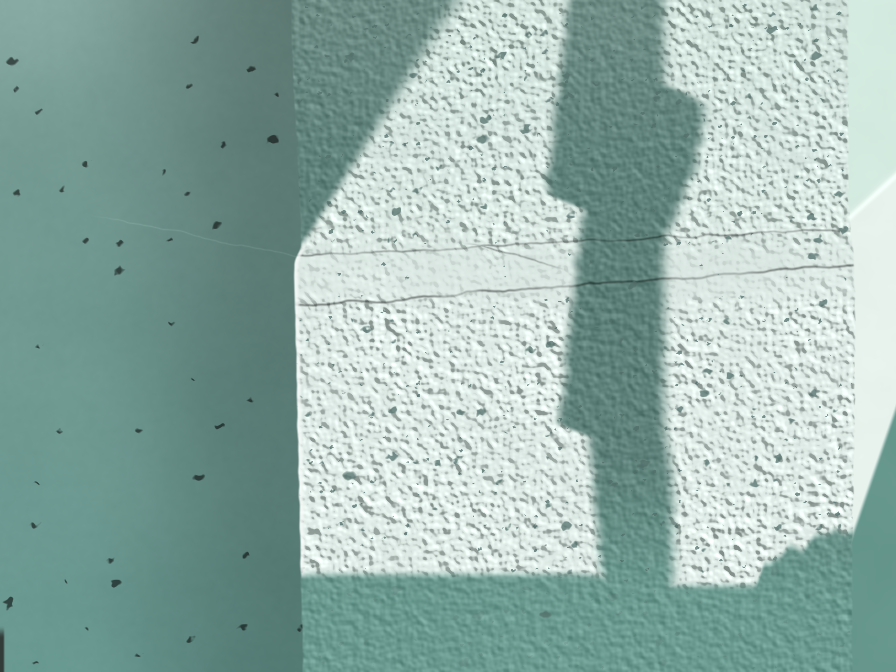
A WebGL 1 fragment shader for this texture:

```glsl
precision highp float;
uniform vec2 u_resolution;

vec2 hash2(vec2 p) {
  p = vec2(dot(p, vec2(127.1, 311.7)), dot(p, vec2(269.5, 183.3)));
  return fract(sin(p) * 43758.55) * 2.0 - 1.0;
}

float gradientNoise(vec2 p) {
  vec2 i = floor(p), f = fract(p);
  vec2 w = f * f * f * (f * (f * 6.0 - 15.0) + 10.0);
  vec2 e = vec2(0.0, 1.0);
  float a = dot(hash2(i), f);
  float b = dot(hash2(i + e.yx), f - e.yx);
  float c = dot(hash2(i + e.xy), f - e.xy);
  float d = dot(hash2(i + e.yy), f - e.yy);
  return mix(mix(a, b, w.x), mix(c, d, w.x), w.y);
}

float fbm(vec2 p) {
  float sum = 0.0, amp = 0.5;
  for (int i = 0; i < 4; i++) {
    sum += amp * gradientNoise(p);
    p = p * 2.03 + 7.3;
    amp *= 0.5;
  }
  return sum;
}

float plaster(vec2 p) {
  return 0.6 * gradientNoise(p * 62.0) + 0.4 * gradientNoise(p * 125.0 + 3.7);
}

// Coverage on the low side of a boundary, softened over width
float below(float v, float edge, float width) {
  return 1.0 - smoothstep(edge - width, edge + width, v);
}

float ramp(float v, float start, float end) {
  return clamp((v - start) / (end - start), 0.0, 1.0);
}

float chip(vec2 p, vec2 center, float radius) {
  vec2 d = (p - center) * vec2(0.8, 1.1);
  return below(length(d) + 0.004 * gradientNoise(p * 150.0), radius, 0.002);
}

// Randomly sized pits, one per grid cell
float pits(vec2 p, float scale, float density) {
  vec2 q = p * scale + 0.25 * gradientNoise(p * scale * 4.0);
  vec2 id = floor(q), r = hash2(id), s = hash2(id + 41.0);
  float radius = mix(0.06, 0.2, s.y * s.y);
  float d = length((fract(q) - 0.5 - 0.25 * r) * vec2(0.85, 1.15));
  return below(d, radius, 0.05) * step(s.x * 0.5 + 0.5, density);
}

float crack(vec2 p, float height, float width) {
  float wobble = 0.016 * fbm(vec2(p.x * 13.0, height * 9.0));
  return below(abs(p.y - height - wobble), width, 0.002);
}

// Tall shadow with torn, leaf-like sides
float postShadow(vec2 p) {
  float y = p.y;
  float upper = mix(0.813, 0.846, ramp(y, 0.71, 1.0));
  float middle = mix(0.832, 0.868, ramp(y, 0.37, 0.69));
  float lower = mix(0.895, 0.877, ramp(y, 0.15, 0.35));
  float left = mix(lower, middle, smoothstep(0.345, 0.375, y));
  left = mix(left, upper, smoothstep(0.685, 0.715, y));
  float bulge = ramp(y, 0.64, 0.77) * below(y, 0.862, 0.018);
  float right = 0.988 + 0.056 * bulge + 0.013 * below(y, 0.32, 0.06);
  float fringe = gradientNoise(vec2(y * 42.0, p.x * 8.0));
  left += 0.009 * fringe;
  right += 0.013 * fringe * (0.3 + bulge);
  return below(p.x, right, 0.015) * (1.0 - below(p.x, left, 0.012));
}

float groundShadow(vec2 p) {
  float edge = 0.145 - 0.017 * smoothstep(0.85, 1.02, p.x);
  float climb = ramp(p.x, 1.12, 1.265);
  edge += 0.025 * smoothstep(1.125, 1.14, p.x) + 0.06 * climb;
  edge += 0.03 * gradientNoise(vec2(p.x * 38.0, 2.5)) * smoothstep(0.0, 0.2, climb);
  return below(p.y, edge, 0.009);
}

vec3 leftWall(vec2 p) {
  vec3 color = mix(vec3(0.39, 0.57, 0.54), vec3(0.44, 0.57, 0.54), p.y);
  color *= 1.06 - 0.22 * smoothstep(0.08, 0.44, p.x);
  color += 0.07 * smoothstep(0.75, 1.05, p.y) * below(p.x, 0.2, 0.2);
  color += 0.035 * fbm(p * 5.0) + 0.015 * plaster(p);
  float seam = crack(p, 0.679 - 0.195 * (p.x - 0.14), 0.0005);
  color += 0.07 * seam * smoothstep(0.12, 0.2, p.x);
  color *= 1.0 - 0.55 * pits(p, 26.0, 0.13);
  return mix(color, vec3(0.2, 0.23, 0.22), below(p.x, 0.006, 0.002) * below(p.y, 0.06, 0.01));
}

vec3 frontFace(vec2 p, float faceEdge) {
  float relief = plaster(p) - plaster(p + vec2(0.0022, 0.0026));
  float patches = fbm(p * 6.0 + 2.0);
  float band = smoothstep(0.54, 0.57, p.y) * below(p.y, 0.63, 0.015);
  float rough = clamp(0.85 + patches - 0.5 * band, 0.2, 1.2);
  vec3 lit = vec3(0.865, 0.915, 0.895) + 0.05 * patches;
  lit -= vec3(0.05, 0.035, 0.04) * smoothstep(0.5, 1.0, p.y);
  lit += rough * (0.5 * max(relief, 0.0) - 0.34 * smoothstep(0.02, 0.2, -relief));
  vec3 shade = mix(vec3(0.42, 0.605, 0.565), vec3(0.37, 0.51, 0.48), smoothstep(0.08, 0.35, p.y));
  shade += vec3(0.05, 0.035, 0.035) * smoothstep(0.7, 1.0, p.y);
  shade += 0.3 * relief + 0.02 * patches;
  // Cast shadows
  float diagonal = below(p.x, 0.455 + 0.632 * (p.y - 0.644), 0.007 + 0.02 * ramp(p.y, 0.64, 1.0));
  float shadow = max(max(diagonal, postShadow(p)), groundShadow(p));
  vec3 color = mix(lit, shade, shadow);
  // Cracks and pits
  float x = p.x - 0.451;
  float cracks = crack(p, 0.622 + 0.045 * x, 0.0012);
  cracks = max(cracks, crack(p, 0.545 + 0.073 * x, 0.0015));
  float branch = smoothstep(0.68, 0.72, p.x) * below(p.x, 0.83, 0.02);
  cracks = max(cracks, branch * crack(p, 0.638 - 0.27 * (p.x - 0.7), 0.001));
  cracks *= 0.55 + 0.45 * smoothstep(-0.2, 0.15, gradientNoise(p * 14.0));
  color *= 1.0 - 0.42 * cracks;
  float holes = max(pits(p, 30.0, 0.24 * rough), pits(p + 5.0, 62.0, 0.2 * rough));
  holes *= 1.0 - 0.7 * groundShadow(p);
  holes = max(holes, chip(p, vec2(0.718, 0.793), 0.007));
  holes = max(holes, chip(p, vec2(0.52, 0.292), 0.007));
  holes = max(holes, chip(p, vec2(0.812, 0.086), 0.006));
  color = mix(color, vec3(0.32, 0.43, 0.41), 0.75 * holes);
  float rim = below(p.x, faceEdge + 0.006, 0.003) * (1.0 - shadow);
  return mix(color, vec3(0.96, 0.98, 0.97), 0.8 * rim);
}

vec3 rightFace(vec2 p) {
  float ridge = p.y - 0.687 - 0.9 * (p.x - 1.276);
  vec3 color = mix(vec3(0.91, 0.95, 0.93), vec3(0.83, 0.92, 0.88), smoothstep(-0.01, 0.02, ridge));
  color += 0.08 * below(abs(ridge), 0.004, 0.006) + 0.03 * fbm(p * 12.0);
  float shadow = below(p.y, 0.21 + 2.92 * (p.x - 1.271), 0.012);
  vec3 shade = vec3(0.40, 0.59, 0.55) + 0.03 * fbm(p * 9.0);
  return mix(color, shade, shadow);
}

void main() {
  vec2 p = gl_FragCoord.xy / u_resolution.y;
  p.x *= 4.0 / 3.0 * u_resolution.y / u_resolution.x;
  float upperEdge = 0.434 + 0.014 * below(p.y, 0.8, 0.18);
  float faceEdge = mix(mix(0.451, 0.438, p.y / 0.6), upperEdge, smoothstep(0.605, 0.635, p.y));
  faceEdge += 0.002 * gradientNoise(vec2(p.y * 45.0, 1.3));
  float rightEdge = 1.262 + 0.01 * below(p.y, 0.65, 0.06) - 0.004 * below(p.y, 0.3, 0.25);
  rightEdge += 0.003 * gradientNoise(vec2(p.y * 50.0, 8.3));
  vec3 color = mix(frontFace(p, faceEdge), leftWall(p), below(p.x, faceEdge, 0.002));
  color = mix(rightFace(p), color, below(p.x, rightEdge, 0.002));
  gl_FragColor = vec4(clamp(color, 0.0, 1.0), 1.0);
}
```
